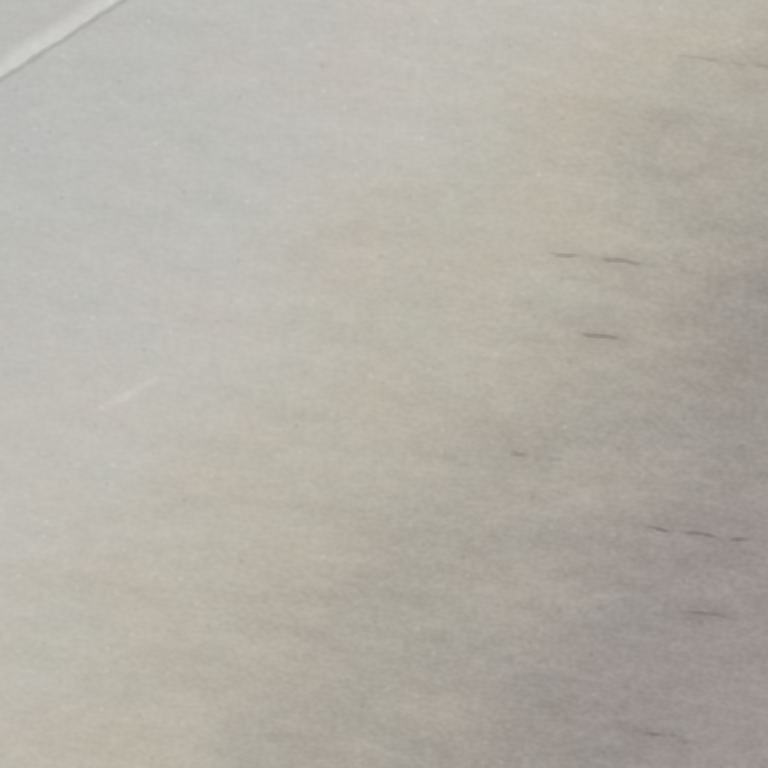
Write a Shadertoy shader that draws this texture.

```glsl
const vec3 PALE_GREY = vec3(0.755, 0.745, 0.715);
const vec3 WARM_SAND = vec3(0.730, 0.710, 0.660);
const vec3 TAUPE = vec3(0.670, 0.650, 0.610);
const vec3 SHADOW_GREY = vec3(0.605, 0.585, 0.558);
const int CRACK_COUNT = 8;

vec2 hash2(vec2 p) {
    vec3 q = fract(p.xyx * vec3(0.1031, 0.1030, 0.0973));
    q += dot(q, q.yzx + 33.33);
    return fract((q.xx + q.yz) * q.zy);
}

float gradientDot(vec2 cell, vec2 corner, vec2 f) {
    float angle = 6.2832 * hash2(cell + corner).x;
    return dot(vec2(cos(angle), sin(angle)), f - corner);
}

// Gradient noise, roughly -0.7 to 0.7
float noise(vec2 p) {
    vec2 cell = floor(p), f = p - cell;
    vec2 u = f * f * f * (f * (f * 6.0 - 15.0) + 10.0);
    float low = mix(gradientDot(cell, vec2(0, 0), f), gradientDot(cell, vec2(1, 0), f), u.x);
    float high = mix(gradientDot(cell, vec2(0, 1), f), gradientDot(cell, vec2(1, 1), f), u.x);
    return mix(low, high, u.y);
}

float fbm(vec2 p, int octaves) {
    float sum = 0.0, weight = 0.5;
    for (int i = 0; i < octaves; i++) {
        sum += weight * noise(p);
        p = mat2(1.94, 0.35, -0.35, 1.94) * p + 17.3;
        weight *= 0.55;
    }
    return sum;
}

vec2 rotate(vec2 p, float angle) {
    float c = cos(angle), s = sin(angle);
    return vec2(c * p.x + s * p.y, c * p.y - s * p.x);
}

// Four tones from lit to shaded
vec3 slabTone(float shade) {
    vec3 tone = mix(PALE_GREY, WARM_SAND, smoothstep(0.36, 0.62, shade));
    tone = mix(tone, TAUPE, smoothstep(0.58, 0.82, shade));
    return mix(tone, SHADOW_GREY, smoothstep(0.78, 1.04, shade));
}

// Thin dark strokes, tapered at both ends and broken up by noise
float cracks(vec2 uv, float slope) {
    float ink = 0.0;
    for (int i = 0; i < CRACK_COUNT; i++) {
        float id = float(i);
        vec2 pick = hash2(vec2(id, 4.7));
        vec2 center = vec2(mix(0.68, 1.0, pick.x), (id + 0.2 + 0.6 * pick.y) / float(CRACK_COUNT));
        vec2 p = rotate(uv - center, slope);
        p.y += 0.005 * noise(uv * 24.0 + id);
        float halfLength = mix(0.04, 0.14, hash2(vec2(id, 9.1)).x);
        float taper = 1.0 - smoothstep(0.2, 1.0, abs(p.x) / halfLength);
        float core = 1.0 - smoothstep(0.0006, 0.0045, abs(p.y));
        float halo = exp(-abs(p.y) * 90.0);
        float breakup = smoothstep(-0.25, 0.35, noise(uv * vec2(32.0, 45.0) + id * 3.0));
        ink += taper * (core * breakup + 0.3 * halo);
    }
    return min(ink, 1.0);
}

// Bright raised joint with a dark lower lip
vec3 joint(vec2 uv, vec2 start, float angle) {
    vec2 p = rotate(uv - start, angle);
    p.y += 0.002 * noise(uv * 50.0);
    float ridge = smoothstep(-0.001, 0.004, p.y) * (1.0 - smoothstep(0.008, 0.030, p.y));
    float lip = exp(-pow((p.y + 0.003) / 0.003, 2.0));
    return vec3(0.065, 0.065, 0.062) * ridge - 0.055 * lip;
}

// Short faint scuff, soft at its ends
float scuff(vec2 uv, vec2 center, float angle, float halfLength) {
    vec2 p = rotate(uv - center, angle);
    return exp(-pow(p.x / halfLength, 2.0) - pow(p.y / 0.005, 2.0));
}

// Sparse pale and dark pits, one candidate per cell
float specks(vec2 uv, float density) {
    vec2 cell = floor(uv * density);
    vec2 pick = hash2(cell + 61.0);
    float reach = length(fract(uv * density) - mix(vec2(0.3), vec2(0.7), pick));
    float present = step(0.86, hash2(cell + 7.0).x);
    return present * sign(pick.x - 0.5) * (1.0 - smoothstep(0.04, 0.20, reach));
}

void mainImage(out vec4 fragColor, in vec2 fragCoord) {
    vec2 uv = fragCoord / iResolution.xy;
    vec2 grainUv = rotate(uv, -0.13);

    // Light falls off toward the lower right, uneven in long soft patches
    float shade = 0.65 * uv.x + 0.55 * (1.0 - uv.y);
    float edgeShadow = smoothstep(0.82, 1.02, uv.x) * exp(-pow((uv.y - 0.58) / 0.22, 2.0));
    shade += 0.16 * edgeShadow + 0.20 * fbm(grainUv * vec2(3.0, 6.0) + 5.0, 3);
    vec3 color = slabTone(shade);

    // Cool cast in the upper left, lilac in the lower right, blotchy tint between
    color += vec3(-0.022, -0.010, 0.010) * (1.0 - smoothstep(0.0, 0.6, length(uv - vec2(0.0, 0.95))));
    color += vec3(0.004, -0.004, 0.014) * (1.0 - smoothstep(0.0, 0.5, length(uv - vec2(1.0, 0.1))));
    color += vec3(0.018, -0.004, -0.006) * fbm(grainUv * vec2(7.0, 10.0) + 31.0, 3);

    // Streaks, mottling and fine grain, rougher in the shaded part
    float roughness = mix(0.7, 1.3, smoothstep(0.3, 0.95, shade));
    float texture3 = 0.036 * fbm(grainUv * vec2(8.0, 30.0), 3);
    texture3 += 0.036 * fbm(grainUv * vec2(36.0, 60.0) + 11.0, 3);
    texture3 += 0.022 * noise(grainUv * vec2(110.0, 150.0));
    color += roughness * texture3 + 0.022 * specks(grainUv, 38.0);

    color -= vec3(0.10, 0.10, 0.095) * cracks(uv, -0.13);
    color += joint(uv, vec2(0.0, 0.898), 0.575);
    color += 0.035 * scuff(uv, vec2(0.17, 0.488), 0.5, 0.035);
    fragColor = vec4(color, 1.0);
}
```
